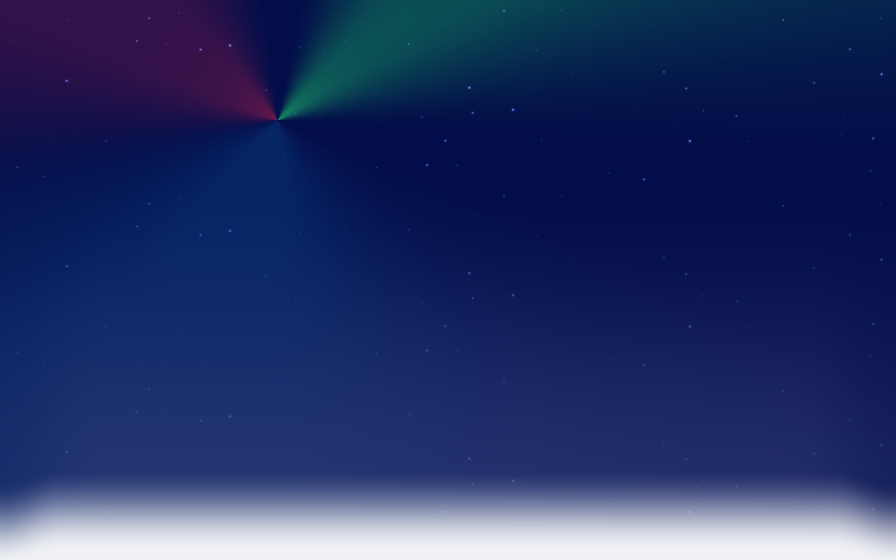
Give the GLSL for this background, as a Shadertoy shader.

```glsl
// Night sky with coloured light fanning from a point, faint stars and a white misty horizon

vec3 hash3(vec2 p) {
    vec3 q = fract(p.xyx * vec3(0.1031, 0.1030, 0.0973));
    q += dot(q, q.yxz + 33.33);
    return fract((q.xxy + q.yzz) * q.zyx);
}

// Soft band of angles: rises from a to b, falls from c to d
float band(float x, float a, float b, float c, float d) {
    return smoothstep(a, b, x) * (1.0 - smoothstep(c, d, x));
}

// One jittered star per cell; the field repeats every six rows
float stars(vec2 p) {
    vec2 grid = p / 0.0552;
    vec2 cell = floor(grid);
    vec3 rnd = hash3(vec2(cell.x, mod(cell.y, 6.0)) + 17.0);
    vec2 offset = (fract(grid) - 0.15 - 0.7 * rnd.xy) * 0.0552;
    float radius = mix(0.0012, 0.0022, pow(rnd.z, 8.0));
    float brightness = 0.08 + 0.75 * pow(rnd.z, 9.0);
    return brightness * exp(-dot(offset, offset) / (radius * radius));
}

void mainImage(out vec4 fragColor, in vec2 fragCoord) {
    vec2 uv = fragCoord / iResolution.xy;
    vec2 p = fragCoord / iResolution.y;

    // Clockwise angle from straight up, around the source of the fan
    vec2 ray = p - vec2(0.31 * iResolution.x / iResolution.y, 0.785);
    float angle = mod(degrees(atan(ray.x, ray.y)) + 360.0, 360.0);
    float core = exp(-14.0 * length(ray));

    // Coloured sectors over navy
    vec3 color = vec3(0.012, 0.052, 0.285);
    color = mix(color, vec3(0.025, 0.145, 0.395), band(angle, 105.0, 185.0, 212.0, 280.0));
    color = mix(color, vec3(0.040, 0.305, 0.330) + core * vec3(0.05, 0.22, 0.05),
                band(angle, 8.0, 48.0, 55.0, 95.0));
    color = mix(color, vec3(0.195, 0.070, 0.285) + core * vec3(0.22, 0.02, 0.0),
                band(angle, 252.0, 295.0, 315.0, 358.0));

    // Pale haze low in the sky, weaker at the sides
    float side = min(uv.x, 1.0 - uv.x);
    float haze = 1.0 - smoothstep(0.1, 0.68, uv.y);
    color = mix(color, vec3(0.20, 0.24, 0.47), 0.64 * haze * mix(0.65, 1.0, smoothstep(0.0, 0.12, side)));

    // Stars, fading towards the ground
    color += vec3(0.45, 0.65, 1.0) * stars(p) * mix(0.35, 1.0, smoothstep(0.3, 0.95, uv.y));

    // White mist along the bottom, sinking at the corners
    float height = uv.y + 0.025 * (1.0 - smoothstep(0.0, 0.07, side));
    color = mix(color, vec3(0.94, 0.945, 0.96), 1.0 - smoothstep(0.015, 0.165, height));

    fragColor = vec4(color, 1.0);
}
```
